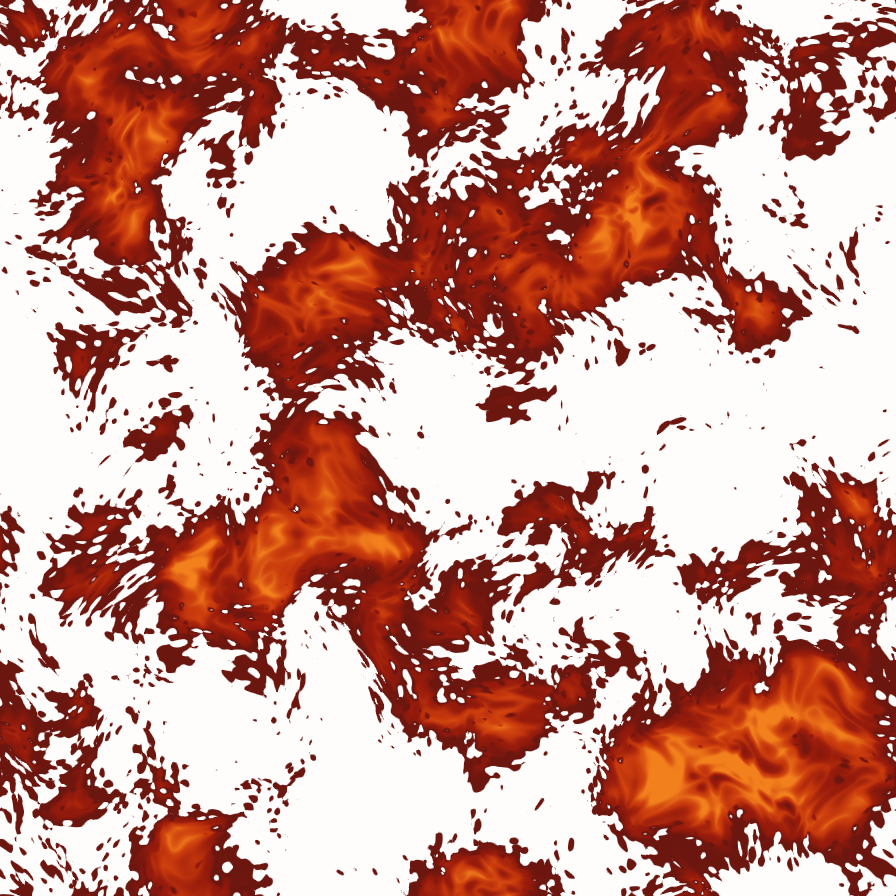
Write a Shadertoy shader that draws this texture.

```glsl
const float TAU = 6.2831853;

const vec3 PAPER = vec3(1.0, 0.99, 0.99);
const vec3 CRUST = vec3(0.42, 0.085, 0.06);
const vec3 RED   = vec3(0.59, 0.105, 0.045);
const vec3 EMBER = vec3(0.79, 0.23, 0.05);
const vec3 GLOW  = vec3(0.95, 0.50, 0.11);

// Random pair for a lattice cell, wrapped to the given period
vec2 hash2(vec2 cell, float period, float seed) {
    vec2 wrapped = floor(mod(cell + 0.5, period)) + seed * 7.31;
    vec3 q = fract(wrapped.xyx * vec3(0.1031, 0.1030, 0.0973));
    q += dot(q, q.yzx + 33.33);
    return fract((q.xx + q.yz) * q.zy);
}

float slope(vec2 cell, vec2 offset, float period, float seed) {
    float angle = TAU * hash2(cell, period, seed).x;
    return dot(vec2(cos(angle), sin(angle)), offset);
}

// Tiling gradient noise, roughly -0.7 to 0.7
float noise(vec2 uv, float period, float seed) {
    vec2 p = uv * period + hash2(vec2(seed, 3.0), 64.0, 1.0);
    vec2 i = floor(p), f = p - i;
    vec2 u = f * f * f * (f * (f * 6.0 - 15.0) + 10.0);
    vec2 e = vec2(1.0, 0.0);
    return mix(mix(slope(i, f, period, seed), slope(i + e, f - e, period, seed), u.x),
               mix(slope(i + e.yx, f - e.yx, period, seed),
                   slope(i + 1.0, f - 1.0, period, seed), u.x), u.y);
}

// Tiling cellular noise: distance to the nearest scattered point
float cellular(vec2 uv, float period, float seed) {
    vec2 p = uv * period, i = floor(p), f = p - i;
    float nearest = 2.0;
    for (int y = -1; y <= 1; y++)
        for (int x = -1; x <= 1; x++) {
            vec2 c = vec2(x, y);
            nearest = min(nearest, length(c + hash2(i + c, period, seed) - f));
        }
    return nearest;
}

float speckle(vec2 uv, float period, float seed) {
    return smoothstep(0.45, 0.05, cellular(uv, period, seed));
}

// Layered sines bend the plane gently
vec2 swirl(vec2 p, float strength) {
    for (float f = 2.0; f < 10.0; f += 3.0)
        p += strength / f * sin(TAU * f * p.yx + vec2(f * 2.1, f * 3.7));
    return p;
}

// Noise pulls the coasts into strands
vec2 fray(vec2 p, float period, float amount) {
    return p + amount * vec2(noise(p, period, 21.0), noise(p, period, 22.0));
}

// x: broad height, y: height with all the ragged detail
vec2 terrain(vec2 p, float period, float gain) {
    float sum = 0.0, broad = 0.0, amp = 1.0;
    for (int i = 0; i < 6; i++) {
        sum += amp * noise(p, period, float(i) + 2.0);
        if (i == 2) broad = sum;
        amp *= gain;
        period *= 2.0;
    }
    return vec2(broad, sum);
}

float ridge(vec2 p, float period, float seed) {
    return 1.0 - 2.5 * abs(noise(p, period, seed));
}

float strand(vec2 p, float period, float seed) {
    return exp(-14.0 * abs(noise(p, period, seed)));
}

vec3 emberRamp(float heat) {
    vec3 col = mix(CRUST, RED, smoothstep(0.06, 0.30, heat));
    col = mix(col, EMBER, smoothstep(0.28, 0.54, heat));
    return mix(col, GLOW, smoothstep(0.50, 0.86, heat));
}

void mainImage(out vec4 fragColor, in vec2 fragCoord) {
    vec2 uv = fragCoord / iResolution.xy;

    // Warped plane
    vec2 p = swirl(uv, 0.025);
    p = fray(p, 7.0, 0.045);
    p = fray(p, 19.0, 0.014);

    // Ragged islands with holes, loose flakes, cracks and thin strands
    vec2 land = terrain(p, 5.0, 0.6);
    float flakes = speckle(p, 62.0, 31.0) - speckle(p, 62.0, 32.0);
    float threads = strand(p, 12.0, 33.0) - strand(p, 12.0, 34.0);
    float height = land.y + 0.18 * flakes + 0.13 * threads - 0.015;

    // Glowing veins, cooled towards the coast
    vec2 flow = fray(p, 13.0, 0.03);
    float veins = 0.55 * ridge(flow, 20.0, 41.0) + 0.45 * ridge(flow, 46.0, 42.0);
    float rim = smoothstep(0.0, 0.18, height);
    float heat = 1.15 * max(land.x, 0.0) * rim * (0.5 + veins);

    // Crisp coverage of about one output sample
    float cover = clamp(height / max(fwidth(height), 0.0001) + 0.5, 0.0, 1.0);
    fragColor = vec4(mix(PAPER, emberRamp(heat), cover), 1.0);
}
```
